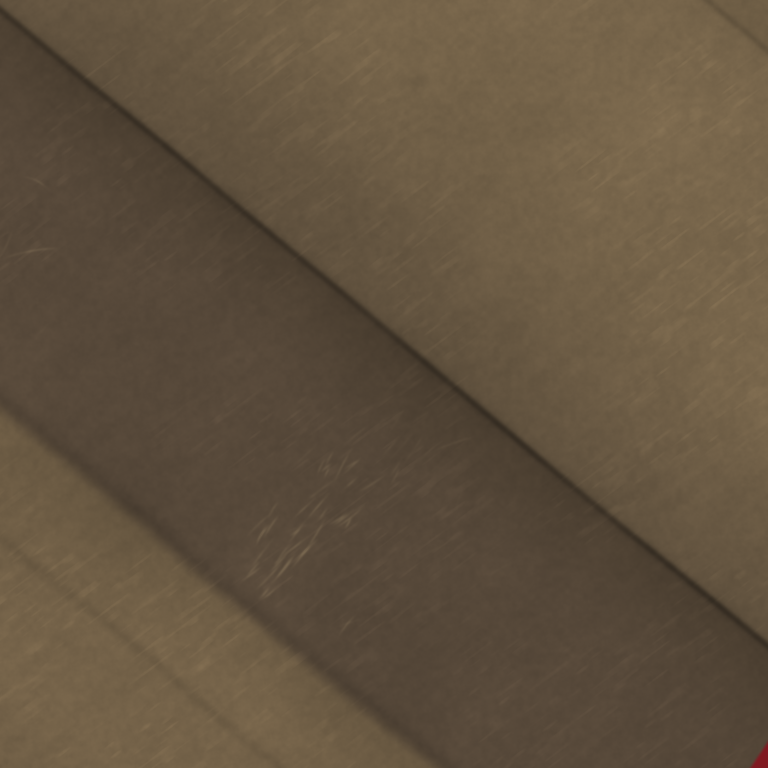
This texture is drawn by a three.js fragment shader. Its source:

```glsl
// Aged brown paper or leather: wide panels split by parallel diagonal folds.
// Each panel is shaded by its distance to the folds, then mottled with value
// noise and marked with pale hair-thin scratches placed by a hash.
varying vec2 vUv;
// Folds are lines y + FOLD_SLOPE * x = level
const float FOLD_SLOPE = 0.828;
const float MAIN_FOLD = 0.987;
const float LOWER_FOLD = 0.475;
const float FAINT_FOLD = 0.303;
const float CORNER_FOLD = 1.762;
const vec3 PANEL_LIGHT = vec3(0.466, 0.395, 0.292);
const vec3 PANEL_SHADE = vec3(0.362, 0.306, 0.234);
const vec3 BAND_DARK = vec3(0.290, 0.242, 0.186);
const vec3 BAND_MID = vec3(0.336, 0.281, 0.223);
const vec3 LOWER_TONE = vec3(0.448, 0.378, 0.280);
const vec3 SCRATCH_TONE = vec3(0.50, 0.43, 0.33);
const vec3 RED_TONE = vec3(0.50, 0.10, 0.13);
const int CLUSTER_COUNT = 48;
const int STRAY_COUNT = 36;
const float MOTTLE = 0.12;
const float FIBRE = 0.07;
const float GRAIN = 0.10;
const float HAIR = 0.07;

float hash(vec2 p) {
  vec3 q = fract(vec3(p.xyx) * 0.1031);
  q += dot(q, q.yzx + 33.33);
  return fract((q.x + q.y) * q.z);
}
vec4 hash4(float id) {
  return vec4(hash(vec2(id, 1.7)), hash(vec2(id, 5.1)), hash(vec2(id, 9.4)), hash(vec2(id, 13.8)));
}
float noise(vec2 p) {
  vec2 i = floor(p);
  vec2 f = fract(p);
  f = f * f * (3.0 - 2.0 * f);
  float low = mix(hash(i), hash(i + vec2(1.0, 0.0)), f.x);
  float high = mix(hash(i + vec2(0.0, 1.0)), hash(i + 1.0), f.x);
  return mix(low, high, f.y);
}
// Fractal noise centred on zero
float fbm(vec2 p) {
  float sum = -0.47;
  float gain = 0.5;
  for (int k = 0; k < 4; k++) {
    sum += gain * noise(p);
    p = mat2(1.6, 1.2, -1.2, 1.6) * p + 7.3;
    gain *= 0.5;
  }
  return sum;
}

// Signed distance to a fold, positive on the upper right side
float foldDistance(vec2 p, float level) {
  return (p.y + FOLD_SLOPE * p.x - level) / sqrt(1.0 + FOLD_SLOPE * FOLD_SLOPE);
}
float crease(float d, float width) {
  return exp(-d * d / (width * width));
}
// Slightly bowed stroke, fading at both ends
float scratch(vec2 p, vec2 center, float angle, float halfLength, float bow) {
  vec2 along = vec2(cos(angle), sin(angle));
  vec2 q = p - center;
  float t = dot(q, along) / halfLength;
  float side = dot(q, vec2(-along.y, along.x)) + bow * halfLength * t * t;
  return crease(side, 0.0019) * (1.0 - smoothstep(0.1, 1.0, abs(t)));
}
float scratches(vec2 p) {
  float sum = 0.0;
  // Dense worn streak across the dark band
  for (int k = 0; k < CLUSTER_COUNT; k++) {
    vec4 r = hash4(float(k));
    vec2 center = mix(vec2(0.32, 0.25), vec2(0.55, 0.46), r.x) + vec2(-0.06, 0.06) * (r.y - 0.5);
    float strength = mix(0.32, 0.10, smoothstep(0.4, 0.9, r.x));
    sum += strength * scratch(p, center, mix(0.55, 1.15, r.z), mix(0.010, 0.032, r.w), 0.16 * (r.y - 0.5));
  }
  // Strays over the left and middle
  for (int k = 0; k < STRAY_COUNT; k++) {
    vec4 r = hash4(float(k) + 60.0);
    vec2 center = vec2(0.8 * r.x, 0.15 + 0.68 * r.y);
    sum += 0.14 * r.w * scratch(p, center, mix(0.3, 1.3, r.z), mix(0.01, 0.035, r.w), 0.2 * (r.x - 0.5));
  }
  // Longer marks at the left edge and below the streak
  sum += 0.32 * scratch(p, vec2(0.04, 0.673), 0.18, 0.045, 0.1);
  sum += 0.24 * scratch(p, vec2(0.047, 0.765), -0.45, 0.022, 0.2);
  sum += 0.28 * scratch(p, vec2(0.45, 0.185), 0.9, 0.024, 0.1);
  return min(sum, 0.5) * (0.4 + 1.1 * noise(p * 75.0));
}

void main() {
  vec2 p = vUv;
  float dMain = foldDistance(p, MAIN_FOLD) + 0.004 * (noise(p * 5.0) - 0.5);
  float dLower = foldDistance(p, LOWER_FOLD) + 0.006 * (noise(p * 9.0) - 0.5);
  float dFaint = foldDistance(p, FAINT_FOLD) + 0.006 * (noise(p * 7.0) - 0.5);
  float dCorner = foldDistance(p, CORNER_FOLD);
  // Panels
  vec3 color = LOWER_TONE * mix(0.92, 1.0, smoothstep(0.0, 0.10, -dLower));
  color = mix(color, mix(BAND_DARK, BAND_MID, smoothstep(-0.03, 0.15, -dMain)), smoothstep(-0.018, 0.008, dLower));
  vec3 panel = mix(PANEL_SHADE, PANEL_LIGHT, smoothstep(-0.08, 0.34, dMain + 0.08 * fbm(p * 4.0)));
  color = mix(color, panel, smoothstep(-0.004, 0.006, dMain));
  // Folds
  color *= 1.0 - (0.18 + 0.14 * noise(p * 14.0)) * crease(dMain, 0.005) - 0.04 * crease(dMain, 0.016);
  color *= 1.0 - 0.10 * crease(dLower - 0.003, 0.012) - 0.08 * crease(dFaint, 0.008);
  color *= 1.0 - 0.12 * crease(dCorner, 0.005) - 0.04 * smoothstep(-0.01, 0.01, dCorner);
  // Stains, slanted fibres, grain, patches of hairs, scratches
  vec2 slant = mat2(0.8, -0.6, 0.6, 0.8) * p;
  float hair = smoothstep(0.6, 1.0, noise(slant * vec2(38.0, 210.0))) * smoothstep(0.4, 0.75, noise(p * 9.0));
  color *= 1.0 + MOTTLE * fbm(p * 6.0 + 3.0) + FIBRE * fbm(slant * vec2(24.0, 60.0));
  color *= 1.0 + GRAIN * fbm(p * 130.0) + HAIR * hair;
  color *= 1.0 - 0.07 * crease(length(p - vec2(0.544, 0.893)), 0.012);
  color = mix(color, SCRATCH_TONE, scratches(p));
  // Red strip in the lower right corner
  float strip = dot(p - vec2(0.977, 0.0), normalize(vec2(0.034, -0.023)));
  gl_FragColor = vec4(mix(color, RED_TONE, smoothstep(-0.003, 0.003, strip)), 1.0);
}
```
